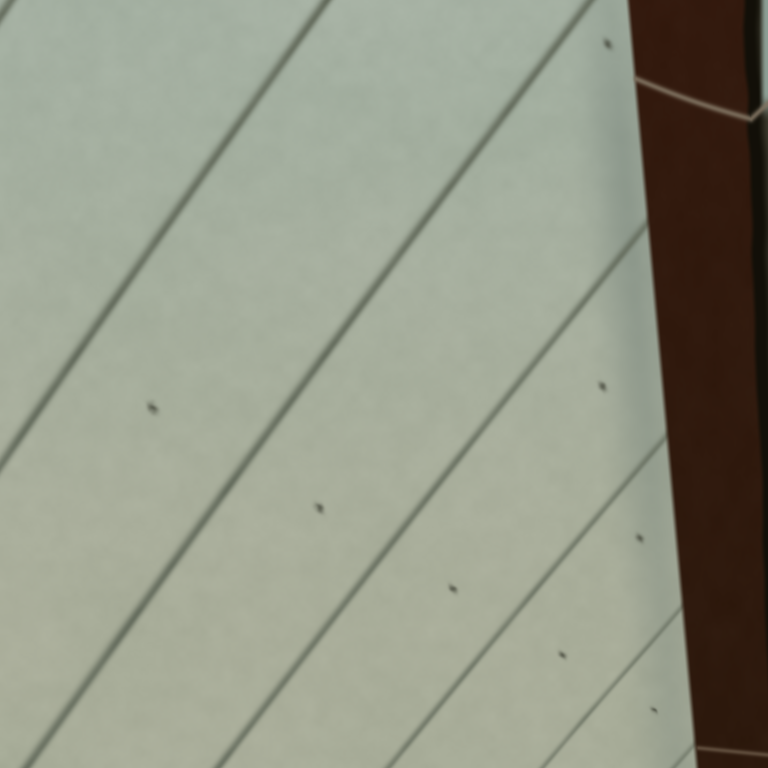
A WebGL 1 fragment shader for this texture:

```glsl
precision highp float;
// Pale painted boards with slanting grooves and nail heads, beside a dark brown beam with wire ties.
uniform vec2 u_resolution;

float hash(vec2 p) {
  vec3 q = fract(vec3(p.xyx) * 0.1031);
  q += dot(q, q.yzx + 33.33);
  return fract((q.x + q.y) * q.z);
}

float noise(vec2 p) {
  vec2 i = floor(p), f = fract(p);
  f = f * f * (3.0 - 2.0 * f);
  return mix(mix(hash(i), hash(i + vec2(1, 0)), f.x),
             mix(hash(i + vec2(0, 1)), hash(i + vec2(1, 1)), f.x), f.y);
}

float fbm(vec2 p) {
  float sum = 0.0, amp = 0.5;
  for (int i = 0; i < 4; i++) {
    sum += amp * noise(p);
    p = p * 2.03 + 17.0;
    amp *= 0.5;
  }
  return sum;
}

// Bell-shaped coverage of a soft line or spot of radius r
float bell(float d, float r) {
  return exp(-d * d / (r * r));
}

// Distance to the segment from a to b
float segment(vec2 p, vec2 a, vec2 b) {
  vec2 d = b - a;
  return length(p - a - d * clamp(dot(p - a, d) / dot(d, d), 0.0, 1.0));
}

vec3 addNail(vec3 col, vec2 p, vec2 center, float r) {
  vec2 d = p - center;
  d += (noise(p * 150.0) - 0.5) * 0.002;
  return mix(col, vec3(0.28, 0.29, 0.24), 0.75 * bell(length(vec2(d.x, d.y + d.x * 0.5)), r));
}

vec3 boards(vec2 p, float beamGap) {
  // Paint: cool at the top, warmer below, faintly mottled and grainy
  vec3 col = mix(vec3(0.66, 0.678, 0.6), vec3(0.642, 0.69, 0.634), smoothstep(0.1, 1.1, p.y));
  col += (fbm(p * 6.0) - 0.47) * vec3(0.03, 0.02, 0.025);
  col += (fbm(p * 50.0) - 0.47) * 0.032;

  // Grey-blue shade along the beam
  float shade = smoothstep(0.095, 0.015, beamGap) * (0.6 + 0.4 * smoothstep(0.1, 0.7, p.y));
  shade *= 1.0 - 0.3 * smoothstep(0.03, 0.0, beamGap);
  col = mix(col, vec3(0.48, 0.53, 0.49), 0.6 * shade * (1.0 - 0.5 * smoothstep(0.8, 1.0, p.y)));

  // Grooves fan out and narrow in perspective, each bowed slightly
  for (int i = -2; i <= 4; i++) {
    float n = float(i);
    float top = clamp(1.0 - 0.28 * n, 0.15, 1.0);
    float dip = n < -1.0 ? 0.012 : max(0.0, 0.0035 * n * (3.0 - n));
    float foot = (0.035 + 0.279 * n) / (1.0 + 0.078 * n) - dip;
    float slope = 0.735 + 0.044 * n + (n > 0.0 ? dip / top : 0.0);
    float bow = 0.0065 * top * sin(3.1416 * min(p.y / top, 1.0));
    float d = (p.x - foot - slope * p.y + bow) / sqrt(1.0 + slope * slope);
    float wear = fbm(vec2(p.y * 30.0, n * 9.0 + 30.0)) - 0.47;
    float r = max(0.0062 - 0.0006 * n - 0.0003 * abs(n), 0.0034);
    // The upper flank is wider and softer than the lower one
    r *= d < 0.0 ? 1.15 : 0.85;
    float depth = 0.92 - 0.1 * max(n, 0.0) + 0.25 * wear;
    col = mix(col, vec3(0.4, 0.43, 0.37), depth * bell(d, r));
  }

  // Two rows of nail heads
  for (int i = 0; i < 5; i++) {
    float n = float(i);
    float x = (0.199 + 0.268 * n) / (1.0 + 0.123 * n);
    col = addNail(col, p, vec2(x, 0.469 - 0.603 * (x - 0.199)), 0.0062 - 0.0006 * n);
    if (i < 3) {
      vec2 head = vec2(0.792, 0.943) + n * vec2(-0.0345, -0.57) + n * n * vec2(0.0275, 0.124);
      col = addNail(col, p, head, 0.0056 - 0.0005 * n);
    }
  }
  return col;
}

void main() {
  vec2 p = gl_FragCoord.xy / u_resolution;
  float soft = max(0.0042, 0.75 / u_resolution.y);
  float beamGap = 0.9075 - 0.0898 * p.y - p.x;
  vec3 col = boards(p, beamGap);

  // Brown beam
  vec3 brown = mix(vec3(0.175, 0.098, 0.05), vec3(0.2, 0.1, 0.053), p.y);
  brown += (fbm(p * vec2(45.0, 28.0)) - 0.47) * 0.02;
  col = mix(col, brown, smoothstep(soft, -soft, beamGap));

  // Dark gap behind the beam, with a pale sliver at the top corner
  float back = p.x - 1.005 + 0.037 * p.y + 0.004 * (noise(vec2(p.y * 24.0, 3.0)) - 0.5);
  vec3 gap = mix(vec3(0.07, 0.06, 0.03), vec3(0.24, 0.23, 0.18), smoothstep(0.012, 0.03, back));
  gap = mix(gap, vec3(0.55, 0.62, 0.58), smoothstep(0.987, 0.998, p.x) * smoothstep(0.84, 0.88, p.y));
  col = mix(col, gap, smoothstep(-soft, soft, back));

  // Wire ties: a sagging one above, a thin one at the foot
  vec2 q = p + vec2(0.0, 0.003 * sin((p.x - 0.828) * 21.0));
  float wire = min(segment(q, vec2(0.829, 0.897), vec2(0.978, 0.845)),
                   segment(q, vec2(0.978, 0.845), vec2(1.0, 0.864)));
  col = mix(col, vec3(0.5, 0.45, 0.38), 0.85 * bell(wire, 0.0042));
  float thin = segment(p, vec2(0.91, 0.026), vec2(1.01, 0.016));
  col = mix(col, vec3(0.42, 0.35, 0.28), 0.75 * bell(thin, 0.0032));

  gl_FragColor = vec4(clamp(col, 0.0, 1.0), 1.0);
}
```
